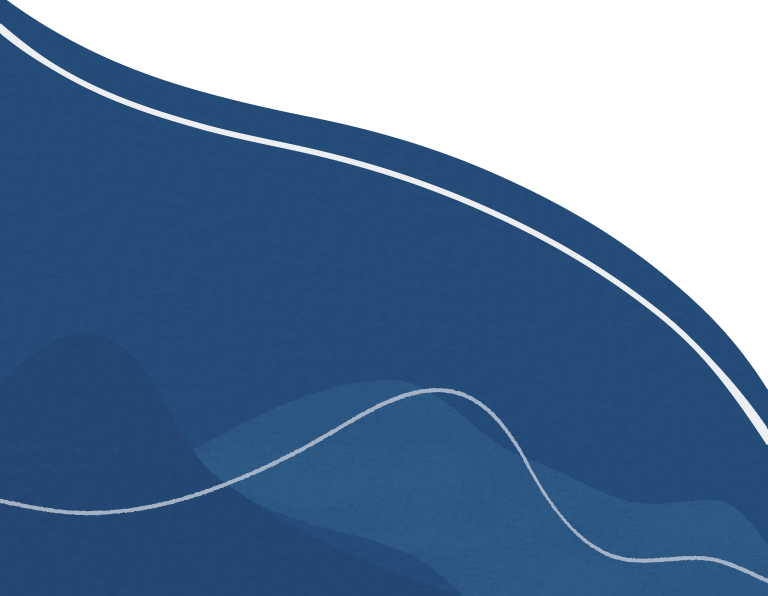
Reproduce this background procedurally as a WebGL 1 fragment shader.

```glsl
precision highp float;
// Navy paper background with a white sweeping corner, soft hills and chalk lines.
uniform vec2 u_resolution;

const float HEIGHT = 0.776; // canvas height in canvas widths
const vec3 NAVY = vec3(0.143, 0.298, 0.472);
const vec3 DEEP_NAVY = vec3(0.137, 0.276, 0.447);
const vec3 STEEL = vec3(0.178, 0.350, 0.523);
const vec3 CHALK = vec3(0.67, 0.72, 0.79);
const vec3 RIBBON = vec3(0.93, 0.935, 0.95);

float hash(vec2 p) {
  return fract(sin(dot(p, vec2(127.1, 311.7))) * 43758.5);
}

float noise(vec2 p) {
  vec2 i = floor(p), f = fract(p);
  f = f * f * (3.0 - 2.0 * f);
  return mix(mix(hash(i), hash(i + vec2(1, 0)), f.x),
             mix(hash(i + vec2(0, 1)), hash(i + vec2(1, 1)), f.x), f.y);
}

float fbm(vec2 p) {
  float sum = 0.0, gain = 0.5;
  for (int i = 0; i < 4; i++) {
    sum += gain * noise(p);
    p = p * 2.1 + 7.3;
    gain *= 0.5;
  }
  return sum;
}

// Cubic Hermite piece between knots (x, depth, slope)
float piece(float x, vec3 a, vec3 b) {
  float w = b.x - a.x;
  float t = clamp((x - a.x) / w, 0.0, 1.0);
  float s = 1.0 - t;
  return s * s * ((1.0 + 2.0 * t) * a.y + t * w * a.z)
       + t * t * ((1.0 + 2.0 * s) * b.y - s * w * b.z);
}

float spline(float x, vec3 a, vec3 b, vec3 c, vec3 d, vec3 e, vec3 f) {
  if (x < b.x) return piece(x, a, b);
  if (x < c.x) return piece(x, b, c);
  if (x < d.x) return piece(x, c, d);
  if (x < e.x) return piece(x, d, e);
  return piece(x, e, f);
}

// Curves give depth below the top edge, in canvas widths
float cornerEdge(float x) {
  return spline(x, vec3(0, -0.0065, 0.75), vec3(0.26, 0.1185, 0.28), vec3(0.404, 0.1523, 0.2),
                vec3(0.651, 0.2292, 0.45), vec3(0.885, 0.375, 0.87), vec3(1, 0.508, 1.6));
}

float ribbonPath(float x) {
  return spline(x, vec3(0, 0.0365, 0.85), vec3(0.26, 0.164, 0.28), vec3(0.391, 0.194, 0.22),
                vec3(0.625, 0.2695, 0.44), vec3(0.859, 0.409, 0.8), vec3(1, 0.57, 1.5));
}

float chalkPath(float x) {
  vec3 joint = vec3(0.82, 0.729, 0.1), rise = vec3(0.911, 0.7265, 0.02);
  if (x > rise.x) return piece(x, rise, vec3(1, 0.7565, 0.45));
  if (x > joint.x) return piece(x, joint, rise);
  return spline(x, vec3(0, 0.652, 0.22), vec3(0.115, 0.668, 0), vec3(0.391, 0.586, -0.52),
                vec3(0.569, 0.508, 0), vec3(0.686, 0.603, 1.9), joint);
}

float washTop(float x) {
  vec3 joint = vec3(0.931, 0.651, 0.05);
  if (x > joint.x) return piece(x, joint, vec3(1, 0.71, 1.4));
  return spline(x, vec3(0.251, 0.586, -0.55), vec3(0.508, 0.495, 0), vec3(0.612, 0.5495, 0.85),
                vec3(0.69, 0.599, 0.3), vec3(0.833, 0.655, 0.12), joint);
}

float washBottom(float x) {
  return spline(x, vec3(0.251, 0.586, 1.5), vec3(0.3125, 0.642, 0.7), vec3(0.391, 0.678, 0.35),
                vec3(0.495, 0.707, 0.36), vec3(0.547, 0.729, 0.6), vec3(0.607, 0.781, 1.1));
}

float hillTop(float x) {
  return spline(x, vec3(0, 0.501, -1.1), vec3(0.111, 0.4336, 0), vec3(0.195, 0.491, 1.4),
                vec3(0.254, 0.59, 1.4), vec3(0.3125, 0.642, 0.7), vec3(0.607, 0.781, 0.4));
}

// Distance below a curve, from its depths at x - step and x + step
float below(float y, float before, float after, float span) {
  float slope = (after - before) / span;
  return (y - 0.5 * (before + after)) * inversesqrt(1.0 + slope * slope);
}

float cover(float d, float px) {
  return clamp(0.5 + d / px, 0.0, 1.0);
}

void main() {
  vec2 uv = gl_FragCoord.xy / u_resolution;
  vec2 p = vec2(uv.x, (1.0 - uv.y) * HEIGHT);
  float px = 1.0 / u_resolution.x;
  float h = 0.001, l = p.x - h, r = p.x + h;
  float grain = noise(p * 420.0) - 0.5;

  // Hill and mottled wash
  float hill = below(p.y, hillTop(l), hillTop(r), 2.0 * h);
  vec3 color = mix(NAVY, DEEP_NAVY, cover(hill, px));
  float wash = min(below(p.y, washTop(l), washTop(r), 2.0 * h),
                   -below(p.y, washBottom(l), washBottom(r), 2.0 * h));
  float mottle = smoothstep(0.38, 0.62, fbm(p * vec2(9.0, 16.0)) + 0.25 * grain);
  color = mix(color, STEEL, cover(wash + 0.0012 * grain, px) * (0.72 + 0.28 * mottle));

  // Woven paper grain
  float weave = noise(p * vec2(140.0, 330.0)) - 0.5;
  color += 0.014 * weave + 0.008 * grain;

  // Chalk line, thinner on its steep descent
  float chalk = abs(below(p.y, chalkPath(l), chalkPath(r), 2.0 * h));
  float thin = smoothstep(0.1, 0.0, abs(p.x - 0.72));
  float chalkWidth = 0.0026 - 0.0008 * thin + 0.0012 * grain;
  color = mix(color, CHALK, 0.95 * cover(chalkWidth - chalk, px));

  // Ribbon swelling at both ends, then the white corner
  float ribbon = abs(below(p.y, ribbonPath(l), ribbonPath(r), 2.0 * h));
  float swell = 0.0015 * smoothstep(0.08, 0.0, p.x) + 0.0028 * smoothstep(0.9, 1.0, p.x);
  color = mix(color, RIBBON, cover(0.0037 + swell - ribbon, px));
  float corner = -below(p.y, cornerEdge(l), cornerEdge(r), 2.0 * h);
  gl_FragColor = vec4(mix(color, vec3(1), cover(corner, px)), 1.0);
}
```
